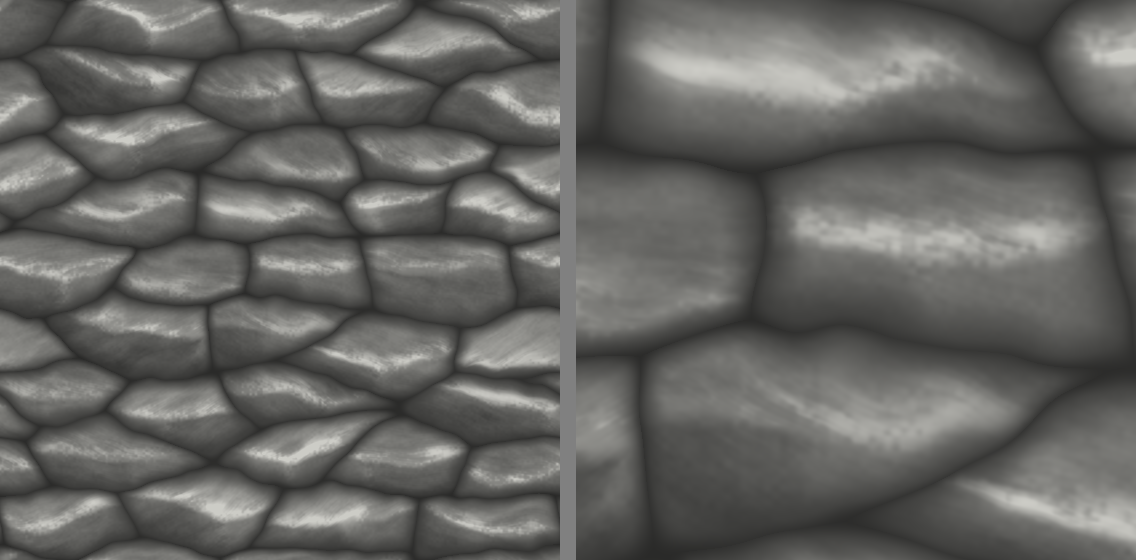
Left, the full canvas; right, a detail of the centre.
Write a Shadertoy shader that draws this texture.

```glsl
// Hand-painted dry stone wall: wide grey stones with lit tops, bright ridges and dark joints.

const vec2 GRID = vec2(4.0, 9.0);               // stones across and up the tile
const vec3 STONE_TINT = vec3(1.0, 0.998, 0.970);

float hash(vec2 p) {
    return fract(sin(dot(p, vec2(127.1, 311.7))) * 43758.5);
}

vec2 wrapCell(vec2 cell, vec2 period) {
    return floor(mod(cell + 0.5, period));
}

// Value noise that repeats after a whole number of cells
float noise(vec2 p, vec2 period) {
    vec2 i = floor(p), f = fract(p);
    f = f * f * (3.0 - 2.0 * f);
    float a = hash(wrapCell(i, period));
    float b = hash(wrapCell(i + vec2(1, 0), period));
    float c = hash(wrapCell(i + vec2(0, 1), period));
    float d = hash(wrapCell(i + vec2(1, 1), period));
    return mix(mix(a, b, f.x), mix(c, d, f.x), f.y);
}

float fbm(vec2 p, vec2 period) {
    float sum = 0.0, amp = 0.53;
    for (int i = 0; i < 4; i++) {
        sum += amp * noise(p, period);
        p *= 2.0;
        period *= 2.0;
        amp *= 0.5;
    }
    return sum;
}

// Each course is shifted by 4/9 of a stone, which closes up after nine courses
vec2 stoneCentre(vec2 id) {
    vec2 w = wrapCell(id, GRID);
    vec2 jitter = vec2(hash(w + 3.0), hash(w + 17.0)) - 0.5;
    return id + 0.5 + vec2(id.y * GRID.x / GRID.y, 0.0) + jitter * vec2(0.7, 0.75);
}

vec2 neighbour(vec2 q, int x, int y) {
    float row = floor(q.y) + float(y);
    return vec2(floor(q.x - row * GRID.x / GRID.y) + float(x), row);
}

// Finds the stone at q; returns the rounded distance to its joint in canvas units
float findStone(vec2 q, out vec2 id, out vec2 centre) {
    float nearest = 1e3;
    for (int y = -2; y <= 2; y++)
    for (int x = -2; x <= 2; x++) {
        vec2 cell = neighbour(q, x, y), c = stoneCentre(cell);
        float d = dot(c - q, c - q);
        if (d < nearest) { nearest = d; id = cell; centre = c; }
    }
    float sum = 0.0;
    for (int y = -2; y <= 2; y++)
    for (int x = -2; x <= 2; x++) {
        vec2 c = stoneCentre(neighbour(q, x, y)), across = c - centre;
        if (dot(across, across) > 1e-4) {
            float d = dot(0.5 * (c + centre) - q, across) / length(across * GRID);
            sum += exp(-d / 0.007);
        }
    }
    return -0.007 * log(sum);
}

void mainImage(out vec4 fragColor, in vec2 fragCoord) {
    vec2 uv = fragCoord / iResolution.xy;

    // Wobbly outlines
    vec2 p = uv;
    p += 0.034 * (vec2(noise(uv * 9.0, vec2(9)), noise(uv * 9.0 + 4.3, vec2(9))) - 0.5);
    p += 0.009 * (vec2(noise(uv * 31.0, vec2(31)), noise(uv * 31.0 + 7.7, vec2(31))) - 0.5);

    vec2 id, centre;
    float joint = findStone(p * GRID, id, centre);
    vec2 local = (p * GRID - centre) / GRID;
    id = wrapCell(id, GRID);
    float r1 = hash(id + 31.0), r2 = hash(id + 47.0), r3 = hash(id + 59.0), r4 = hash(id + 71.0);

    // Brush strokes turned to suit each stone
    float angle = (r4 - 0.5) * 1.3;
    vec2 along = vec2(cos(angle), sin(angle));
    vec2 strokeUv = vec2(dot(local, along), dot(local, vec2(-along.y, along.x)));
    float strokes = fbm(strokeUv * vec2(13.0, 48.0) + 200.0 + 90.0 * vec2(r1, r2), vec2(1000)) - 0.5;
    float blotch = fbm(uv * vec2(10.0, 16.0), vec2(10, 16)) - 0.5;
    float grain = noise(uv * 210.0, vec2(210)) - 0.5;

    // Ridge between top plane and front faces, dipping at one corner
    float corner = local.x - (r1 - 0.5) * 0.15;
    float bend = sqrt(corner * corner + 0.0003);
    float ridge = mix(-0.034, 0.002, r2) + bend * mix(0.02, 0.38, r3) + 0.022 * strokes + 0.012 * blotch;
    float above = local.y - ridge;
    float isTop = smoothstep(-0.012, 0.007, above);

    // Planes of the stone
    float top = 0.465 + 0.09 * exp(-max(above, 0.0) / 0.028) + 0.12 * (r4 - 0.5);
    float side = smoothstep(-0.012, 0.012, corner) - 0.5;
    float front = 0.435 + side * (r1 - 0.4) * 0.22 + 1.5 * min(above, 0.0);
    float tone = mix(front, top, isTop);

    // Worn, chalky highlights along the ridge and the front corner
    float falloff = above > 0.0 ? 0.019 : 0.008;
    float worn = smoothstep(-0.22, 0.25, strokes + blotch + 0.25 * grain);
    tone += 0.21 * exp(-above * above / (falloff * falloff)) * (0.25 + worn) * mix(0.5, 1.0, r3);
    tone += 0.10 * exp(-corner * corner / 0.00016) * (1.0 - isTop) * worn * r3;
    tone += 0.17 * strokes + 0.20 * blotch + 0.022 * grain;

    // Soft shade towards the joints, then a thin dark core
    float shadeWidth = mix(0.018, 0.040, clamp(0.5 + blotch * 1.6, 0.0, 1.0));
    tone = mix(0.225 + 0.06 * blotch, tone, smoothstep(-0.006, shadeWidth, joint));
    tone *= mix(0.76, 1.0, smoothstep(-0.006, 0.006, joint));

    fragColor = vec4(clamp(tone, 0.13, 0.80) * STONE_TINT, 1.0);
}
```
